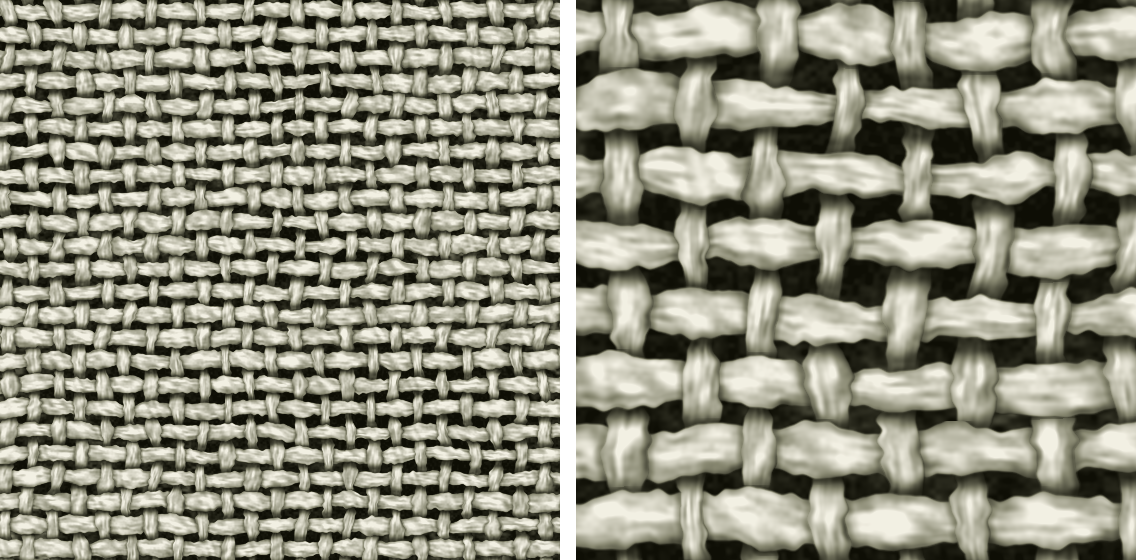
Left: the whole. Right: its middle third, enlarged.
Give the GLSL for this texture, as a Shadertoy shader.

```glsl
const vec2 THREADS = vec2(23.0, 24.0); // yarns across and down
const float COLUMN_SHIFT = 0.2;    // start of the first column, in cells
const float WEFT_HALF = 0.325;     // half widths, in cells
const float WARP_HALF = 0.24;
const float SWELL = 0.035;         // widening where a yarn lies on top
const float DRIFT = 0.16;          // sideways wander of each yarn
const float SLUB = 0.15;           // thick and thin spots
const float FRAY = 0.09;           // fuzz on the yarn edges
const vec2 BEND = vec2(0.4, 0.18); // slow distortion of the whole cloth
const float PLY_TURNS = 1.3;       // twists per cell
const float PLY_DEPTH = 0.06;
const float GRAIN = 0.42;
const vec3 SHADOW = vec3(0.055, 0.055, 0.02);
const vec3 FLAX = vec3(0.53, 0.53, 0.44);
const vec3 LINEN = vec3(0.95, 0.94, 0.89);
const float PI = 3.14159265;

struct Yarn {
    float cover;      // smooth coverage
    float tone;       // brightness, 0 to 1
    float clearance;  // distance outside the edge
};

float hash(vec2 p) {
    vec3 q = fract(p.xyx * 0.1031);
    q += dot(q, q.yzx + 33.33);
    return fract((q.x + q.y) * q.z);
}

float noise(vec2 p) {
    vec2 i = floor(p);
    vec2 f = fract(p);
    f = f * f * (3.0 - 2.0 * f);
    return mix(mix(hash(i), hash(i + vec2(1, 0)), f.x),
               mix(hash(i + vec2(0, 1)), hash(i + vec2(1, 1)), f.x), f.y);
}

// One twisted yarn; lift runs from -1 (below) to 1 (on top)
Yarn spin(float across, float along, float id, float lift, float halfWidth, float edge) {
    across -= DRIFT * (noise(vec2(along * 0.9, id * 7.0)) - 0.5);
    halfWidth += SWELL * lift
               + SLUB * (noise(vec2(along * 1.6, id * 5.0 + 90.0)) - 0.5)
               + FRAY * (noise(vec2(along * 6.0, id * 3.0 + sign(across))) - 0.5);
    halfWidth = clamp(halfWidth, 0.16, 0.46);

    float n = across / halfWidth;
    float body = sqrt(max(0.0, 1.0 - n * n));
    float turn = noise(vec2(along * 1.3, id * 9.0 + 40.0)) * 1.5;
    float ply = sin(2.0 * PI * (along * PLY_TURNS + n * 0.4 + turn));
    float fibre = noise(vec2(along * 3.2 + n * 0.8, n * 3.5 + id * 13.0)) - 0.5;

    Yarn yarn;
    yarn.cover = 1.0 - smoothstep(halfWidth - edge, halfWidth + edge, abs(across));
    yarn.tone = 0.36 + 0.48 * body + 0.08 * n + PLY_DEPTH * ply + GRAIN * fibre;
    yarn.clearance = abs(across) - halfWidth;
    return yarn;
}

void mainImage(out vec4 fragColor, in vec2 fragCoord) {
    vec2 p = fragCoord / iResolution.xy * THREADS;
    p.x += COLUMN_SHIFT;
    float edge = max(0.025, 0.7 * THREADS.y / iResolution.y);

    // Uneven cloth and looser or denser patches
    p += BEND * (vec2(noise(p * 0.45 + 11.0), noise(p * 0.45 + 53.0)) - 0.5);
    float dense = noise(p * vec2(0.16, 0.3) + 71.0);

    // Plain weave: the upper yarn alternates like a checkerboard
    vec2 cell = floor(p);
    vec2 local = p - cell - 0.5;
    bool warpOnTop = mod(cell.x + cell.y, 2.0) > 0.5;
    float order = warpOnTop ? -1.0 : 1.0;
    float weftLift = order * cos(PI * local.x);
    float warpLift = -order * cos(PI * local.y);
    float rowWidth = WEFT_HALF + 0.05 * (hash(vec2(cell.y, 17.0)) - 0.5)
                   + 0.1 * (dense - 0.5);
    float columnWidth = WARP_HALF + 0.05 * (hash(vec2(cell.x, 29.0)) - 0.5)
                      + 0.05 * (dense - 0.4);

    Yarn weft = spin(local.y, p.x, cell.y + 3.0, weftLift, rowWidth, edge);
    Yarn warp = spin(-local.x, p.y, cell.x + 61.0, warpLift, columnWidth, edge);
    weft.tone *= mix(0.88, 1.08, smoothstep(-0.8, 0.5, weftLift));
    warp.tone *= mix(0.28, 1.0, smoothstep(-0.35, 0.65, warpLift));
    warp.tone += 0.05 * sin(2.0 * PI * local.y);

    // Dark gaps with a little loose fibre
    float lint = noise(p * vec2(5.0, 8.0)) * noise(p * 2.3 + 31.0);
    float tone = lint * mix(0.0, 0.9, dense * dense);

    // Lower yarn shaded by the upper one
    Yarn lower = weft;
    Yarn upper = warp;
    if (!warpOnTop) {
        lower = warp;
        upper = weft;
    }
    float contact = mix(0.68, 1.0, smoothstep(0.0, 0.12, upper.clearance));
    tone = mix(tone, lower.tone * contact, lower.cover);
    tone = mix(tone, upper.tone, upper.cover);
    tone = clamp(tone + 0.08 * (noise(p * 12.0) - 0.5), 0.0, 1.0);

    vec3 color = mix(SHADOW, FLAX, min(tone * 2.0, 1.0));
    color = mix(color, LINEN, max(tone * 2.0 - 1.0, 0.0));
    fragColor = vec4(color, 1.0);
}
```
